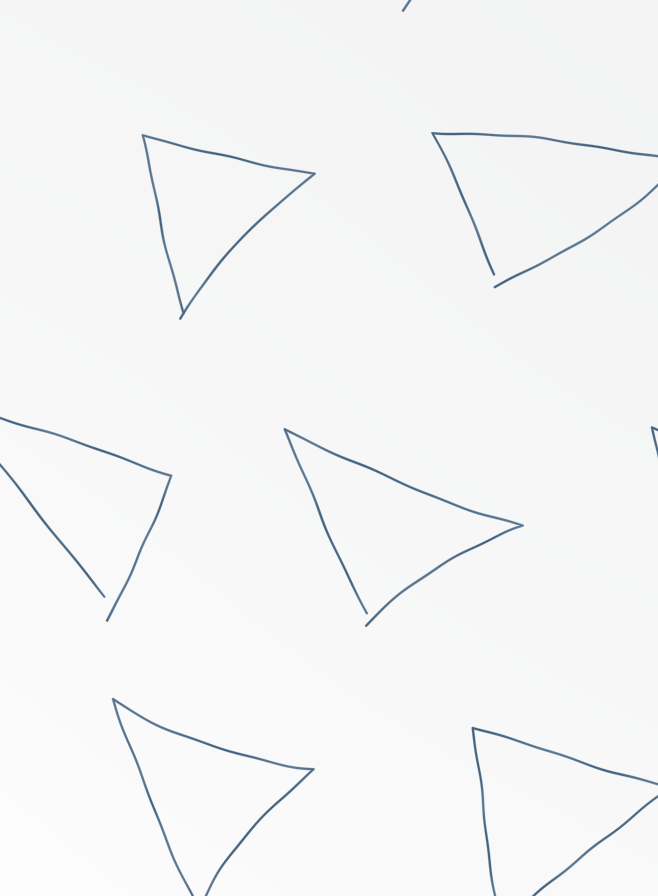
A WebGL 2 fragment shader for this pattern:

```glsl
#version 300 es
precision highp float;
// Scattered hand-drawn blue triangles on a pale grey, diagonally shaded sheet.

uniform vec2 u_resolution;
out vec4 fragColor;

// Lengths are fractions of the canvas height.
const vec3 INK = vec3(0.26, 0.385, 0.50);
const vec3 PAPER_LIGHT = vec3(0.992);
const vec3 PAPER_SHADE = vec3(0.952, 0.953, 0.954);
const vec2 SHADE_DIRECTION = vec2(0.45, 0.68);
const vec2 CELL = vec2(0.405, 0.345);
const vec2 GRID_ORIGIN = vec2(0.04, -0.09);
const float ROW_SHIFT = 0.55;      // brick offset of odd rows, in cells
const float CENTRE_JITTER = 0.05;
const float CORNER_JITTER = 0.065;
const float BOW = 0.016;           // sideways bend of a stroke
const float OVERSHOOT = 0.018;     // loose end where strokes should close
const float HALF_WIDTH = 0.0013;
const float WOBBLE = 0.0011;

vec2 hash2(vec2 seed) {
    vec2 q = vec2(dot(seed, vec2(127.1, 311.7)), dot(seed, vec2(269.5, 183.3)));
    return fract(sin(q) * 43758.55);
}

vec2 signedHash2(vec2 seed) {
    return hash2(seed) - 0.5;
}

// Layered sines give the lines an unsteady hand.
vec2 handWobble(vec2 p) {
    return WOBBLE * (sin(p.yx * 37.0 + vec2(0.0, 1.7))
                   + 0.5 * sin(p.yx * 91.0 + p * 23.0));
}

// Distance to a stroke from a to b, bent sideways like a shallow arc.
float strokeDistance(vec2 p, vec2 a, vec2 b, float bow) {
    vec2 along = b - a;
    float len = length(along);
    along /= len;
    vec2 local = vec2(dot(p - a, along), dot(p - a, vec2(-along.y, along.x)));
    float t = clamp(local.x / len, 0.0, 1.0);
    local -= vec2(t * len, bow * 4.0 * t * (1.0 - t));
    // Divide by the arc's slope so that the line keeps an even width.
    float slope = bow * 4.0 * (1.0 - 2.0 * t) / len;
    return length(local) * inversesqrt(1.0 + slope * slope);
}

// Three loose strokes: top edge, right edge and left edge.
float triangleDistance(vec2 p, vec2 id) {
    float size = mix(0.82, 1.08, hash2(id + 5.3).x);
    vec2 left = size * (vec2(-0.13, 0.10) + CORNER_JITTER * signedHash2(id + 11.0));
    vec2 right = size * (vec2(0.145, 0.04) + CORNER_JITTER * signedHash2(id + 23.0));
    vec2 bottom = size * (vec2(-0.03, -0.12) + CORNER_JITTER * signedHash2(id + 37.0));
    bottom.x += 0.10 * size * signedHash2(id + 41.0).x;

    vec2 looseEnd = bottom + normalize(bottom - right) * OVERSHOOT * hash2(id + 53.0).x;
    vec2 shortEnd = bottom + normalize(left - bottom) * OVERSHOOT * hash2(id + 53.0).y;
    vec2 bend = 2.0 * BOW * signedHash2(id + 67.0);

    float d = strokeDistance(p, left, right, bend.x);
    d = min(d, strokeDistance(p, right, looseEnd, bend.y));
    return min(d, strokeDistance(p, left, shortEnd, 0.3 * bend.x));
}

// Nearest triangle among the neighbouring cells of a brick grid.
float patternDistance(vec2 p) {
    p += handWobble(p);
    float nearest = 1.0;
    float baseRow = floor((p.y - GRID_ORIGIN.y) / CELL.y);
    for (int j = -1; j <= 1; j++) {
        float row = baseRow + float(j);
        float shift = ROW_SHIFT * mod(row, 2.0);
        float baseColumn = floor((p.x - GRID_ORIGIN.x) / CELL.x - shift);
        for (int i = -1; i <= 1; i++) {
            vec2 id = vec2(baseColumn + float(i), row);
            vec2 centre = GRID_ORIGIN + CELL * (id + 0.5 + vec2(shift, 0.0));
            centre += CENTRE_JITTER * signedHash2(id + 3.0);
            nearest = min(nearest, triangleDistance(p - centre, id));
        }
    }
    return nearest;
}

// Diagonal shading, lightest at the lower left, with slightly bent contours.
vec3 paperColour(vec2 p) {
    float depth = dot(p, SHADE_DIRECTION) + 0.012 * sin(p.x * 6.0 - p.y * 4.0);
    return mix(PAPER_LIGHT, PAPER_SHADE, pow(clamp(depth, 0.0, 1.0), 0.75));
}

void main() {
    vec2 p = gl_FragCoord.xy / u_resolution.y;
    float softness = 0.8 / u_resolution.y;
    float d = patternDistance(p);
    float ink = 1.0 - smoothstep(HALF_WIDTH - softness, HALF_WIDTH + softness, d);
    float pressure = 0.93 + 0.07 * sin(p.x * 43.0 + 3.0 * sin(p.y * 29.0));
    fragColor = vec4(mix(paperColour(p), INK, ink * pressure), 1.0);
}
```
